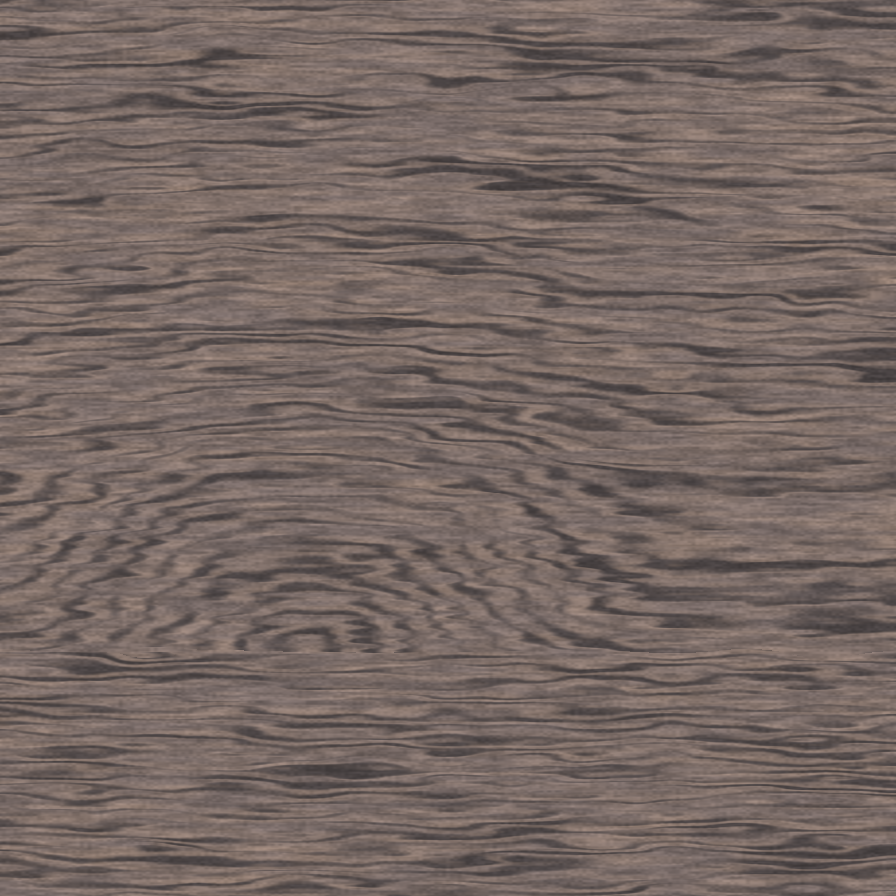
Reproduce this texture procedurally as a Shadertoy shader.

```glsl
#define LINES 70.0
#define KNOT_RINGS 7.0
#define KNOT_POS vec2(0.345, 0.272)
#define WAVINESS 1.3
#define FRAY 0.62
#define STREAK_EDGES vec2(0.38, 0.98)
#define FIBRE_CONTRAST 0.36
#define DARK_GRAIN vec3(0.255, 0.235, 0.24)
#define GREY_WOOD vec3(0.487, 0.432, 0.42)
#define TAN_WOOD vec3(0.575, 0.492, 0.445)

// Integer hash of a lattice cell, 0 to 1
float hash(ivec2 cell) {
    uvec2 u = uvec2(cell + 32768);
    uint h = u.x * 1664525u + u.y * 22695477u;
    h = (h ^ (h >> 15u)) * 2246822519u;
    h = (h ^ (h >> 13u)) * 3266489917u;
    return float((h ^ (h >> 16u)) >> 8u) / 16777216.0;
}

float noise(vec2 p) {
    ivec2 i = ivec2(floor(p));
    vec2 f = fract(p);
    f = f * f * (3.0 - 2.0 * f);
    float low = mix(hash(i), hash(i + ivec2(1, 0)), f.x);
    float high = mix(hash(i + ivec2(0, 1)), hash(i + ivec2(1, 1)), f.x);
    return mix(low, high, f.y);
}

// Signed noise stretched along the grain
float fibre(vec2 p, float along, float across) {
    return noise(p * vec2(along, across) + across) - 0.5;
}

// Growth height: flat grain that rises into nested arches over the knot
float growth(vec2 q) {
    if (q.y < 0.0) return q.y * 1.15;
    float width = 2.0 * KNOT_RINGS / LINES;
    float side = width * tanh(0.7 * abs(q.x) / width);
    float flank = smoothstep(0.1, 0.4, abs(q.x));
    return 0.5 * length(vec2(side, q.y)) + 0.1 * q.y
         + 0.4 * max(q.y - 0.2, 0.0)
         + 0.75 * flank * q.y * exp(-8.0 * q.y);
}

// Soft dark vein, sheared by slope
float vein(vec2 p, vec2 centre, vec2 size, float slope) {
    vec2 d = p - centre;
    d.y -= slope * d.x;
    d /= size;
    return exp(-dot(d, d));
}

float band(float y, float centre, float size) {
    float d = (y - centre) / size;
    return exp(-d * d);
}

void mainImage(out vec4 fragColor, in vec2 fragCoord) {
    vec2 p = fragCoord / iResolution.xy;

    // Fibres from coarse to fine
    float coarse = fibre(p, 8.0, 100.0);
    float medium = fibre(p, 20.0, 190.0);
    float fine = fibre(p, 45.0, 350.0);
    float speck = fibre(p, 230.0, 420.0);

    // Arched growth lines with a frayed lower edge
    vec2 q = p - KNOT_POS;
    q.y += 0.018 * fibre(p, 12.0, 90.0);
    float dome = step(0.0, q.y) * (1.0 - smoothstep(0.12, 0.36, length(q * vec2(1.0, 1.8))));
    float bend = WAVINESS * fibre(p, 3.0, 20.0) + 1.3 * fibre(p, 2.0, 5.0);
    float phase = growth(q) * LINES + bend * (1.0 - 0.6 * dome)
                + 0.5 * medium + 0.4 * fibre(p, 28.0, 95.0);
    float wave = 0.5 + 0.5 * cos(6.28318 * phase);

    // Broken streaks, split into thin fibres
    float shortness = q.y < 0.0 ? 10.0 : 6.0;
    float breaks = noise(vec2(p.x * shortness, phase * 1.1 + 40.0));
    breaks = mix(breaks, 0.56, 0.5 * dome);
    float streak = 0.05 + 0.46 * wave + 0.42 * breaks + 0.34 * coarse
                 + FRAY * (0.55 * medium + 0.45 * fine);

    // Calm bands and heavy veins
    float calm = band(p.y, 0.775, 0.024) + 0.7 * band(p.y, 0.495, 0.014);
    float veins = vein(p, vec2(0.10, 0.776), vec2(0.06, 0.012), 0.0)
                + 0.7 * vein(p, vec2(0.30, 0.758), vec2(0.14, 0.004), -0.06)
                + 0.8 * vein(p, vec2(0.74, 0.765), vec2(0.09, 0.006), -0.30)
                + 0.9 * vein(p, vec2(0.90, 0.772), vec2(0.09, 0.007), -0.22)
                + 0.7 * vein(p, vec2(0.30, 0.468), vec2(0.16, 0.005), 0.06)
                + 0.7 * vein(p, vec2(0.78, 0.462), vec2(0.20, 0.005), 0.05);
    streak += 0.4 * veins - 0.13 * calm;
    float dark = smoothstep(STREAK_EDGES.x, STREAK_EDGES.y, streak);

    // Wood tint, fibre shading and grain
    float tint = 0.42 + 0.6 * coarse + 0.8 * medium + 0.2 * fibre(p, 4.0, 7.0);
    vec3 colour = mix(GREY_WOOD, TAN_WOOD, clamp(tint, 0.0, 1.0));
    colour *= 1.0 + FIBRE_CONTRAST * (0.35 * medium + 0.7 * fine + 0.4 * speck);
    vec3 grain = DARK_GRAIN * (1.0 + 0.25 * fine + 0.2 * speck);
    colour = mix(colour, grain, 0.92 * dark);

    fragColor = vec4(colour, 1.0);
}
```
